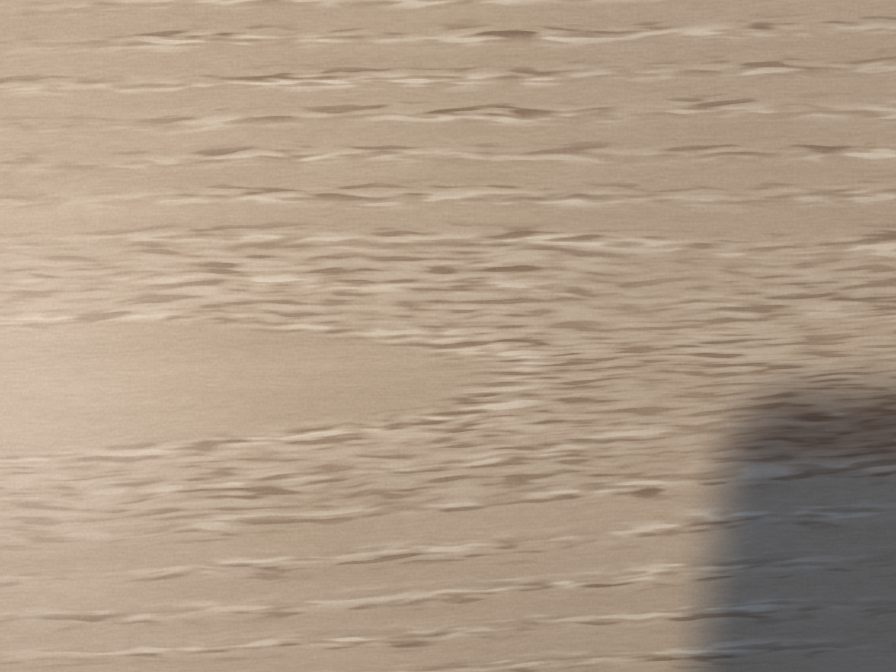
Give the GLSL for this texture, as a WebGL 1 fragment shader.

```glsl
precision highp float;
// Pale wood board with a cathedral grain: growth rings bend round a smooth core,
// and stretched gradient noise gives the light and dark fibres along each ring.
// A warm light fades from the left and a soft grey shadow fills the lower right.

uniform vec2 u_resolution;

// Colours
const vec3 WOOD = vec3(0.705, 0.622, 0.535);
const vec3 PALE_FIBRE = vec3(0.835, 0.775, 0.695);
const vec3 DARK_FIBRE = vec3(0.515, 0.425, 0.350);
const vec3 GLOW = vec3(0.075, 0.080, 0.090);
const vec3 SHADOW_WARM = vec3(0.52, 0.52, 0.56);
const vec3 SHADOW_COOL = vec3(0.54, 0.61, 0.72);

// Sizes, in canvas heights
const float AXIS_HEIGHT = 0.418;
const float AXIS_SLOPE = 0.040;
const float CORE_RADIUS = 0.100;
const float RING_SPACING = 0.058;
const float NOSE_BEND = 0.020;
const vec2 FIBRE_FREQ = vec2(11.0, 105.0);
const vec2 PORE_FREQ = vec2(38.0, 230.0);
const float GRAIN_FREQ = 210.0;
const vec2 SHADOW_CORNER = vec2(1.20, 0.30);

vec2 gradientAt(vec2 cell) {
  vec2 k = vec2(dot(cell, vec2(127.1, 311.7)), dot(cell, vec2(269.5, 183.3)));
  return fract(sin(k) * 43758.545) * 2.0 - 1.0;
}

// Gradient noise, roughly -1 to 1
float noise(vec2 p) {
  vec2 i = floor(p);
  vec2 f = p - i;
  vec2 u = f * f * f * (f * (f * 6.0 - 15.0) + 10.0);
  vec2 e = vec2(0.0, 1.0);
  float low = mix(dot(gradientAt(i), f),
                  dot(gradientAt(i + e.yx), f - e.yx), u.x);
  float high = mix(dot(gradientAt(i + e.xy), f - e.xy),
                   dot(gradientAt(i + e.yy), f - e.yy), u.x);
  return 1.4 * mix(low, high, u.y);
}

float bump(float x, float width) {
  float t = x / width;
  return exp(-t * t);
}

// Ring number: 0 at the rim of the core, one more per growth ring
float ringNumber(vec2 p, float offAxis, float bend) {
  float radius = sqrt(offAxis * offAxis + bend);
  float wobble = 0.22 * noise(p * vec2(2.3, 6.0))
               + 0.14 * noise(p * vec2(8.0, 34.0) + 7.0);
  return (radius - CORE_RADIUS) / RING_SPACING + wobble;
}

vec3 woodColour(vec2 p) {
  float offAxis = p.y - AXIS_HEIGHT - AXIS_SLOPE * p.x;
  float bend = NOSE_BEND * smoothstep(0.10, 1.45, p.x);
  float ring = ringNumber(p, offAxis, bend);
  float phase = fract(ring + 0.4) - 0.4;

  // Fibres run along the rings but stay nearly level at the nose
  float across = offAxis * sqrt(1.0 + bend / (offAxis * offAxis + 0.02));
  across += 0.007 * noise(p * vec2(5.0, 9.0) + 3.0)
          + 0.0025 * noise(p * vec2(17.0, 30.0));
  vec2 along = vec2(p.x, across);
  float fibre = noise(along * FIBRE_FREQ)
              + 0.45 * noise(along * FIBRE_FREQ * vec2(2.3, 1.8) + 19.0);

  // Where fibres gather: at ring edges, and densely outside the core
  float outside = smoothstep(-0.45, -0.05, ring);
  float dense = outside * (1.0 - smoothstep(1.5, 2.4, ring));
  float patches = 0.75 + 0.6 * noise(p * vec2(3.5, 12.0) + 31.0);
  float fade = mix(0.55, 1.0, smoothstep(0.0, 0.4, p.x)) * patches;
  float paleBand = outside * max(bump(phase, 0.17), 0.45 * dense);
  float darkBand = outside * max(0.85 * bump(phase - 0.17, 0.19), 0.75 * dense);
  float pale = paleBand * fade * smoothstep(-0.10, 0.38, fibre);
  float dark = darkBand * fade * smoothstep(0.02, 0.48, -fibre);

  // Plain wood: slow tone drift, fine pores and a light surface grain
  float tone = 0.022 * noise(along * vec2(1.5, 14.0) + 11.0)
             + 0.018 * noise(along * vec2(5.0, 60.0) + 5.0)
             + 0.024 * noise(along * PORE_FREQ)
             + 0.022 * noise(p * GRAIN_FREQ);
  vec3 colour = WOOD + tone;
  colour = mix(colour, DARK_FIBRE + tone, clamp(dark, 0.0, 0.9));
  return mix(colour, PALE_FIBRE + tone, clamp(pale, 0.0, 0.9));
}

vec3 lightWood(vec3 colour, vec2 p) {
  colour *= mix(1.04, 0.93, smoothstep(0.0, 1.3, p.x));
  colour *= mix(0.96, 1.02, smoothstep(0.0, 0.5, p.y));
  float glow = bump(p.x, 0.30) * bump(p.y - 0.40, 0.38);
  return colour + GLOW * glow;
}

// Shadow with a rounded corner and a soft edge; 1 is full shade
float shadowAmount(vec2 p) {
  float slant = 0.15 * max(SHADOW_CORNER.y - p.y, 0.0);
  vec2 away = vec2(SHADOW_CORNER.x - p.x - slant, p.y - SHADOW_CORNER.y);
  return 1.0 - smoothstep(0.06, 0.18, length(max(away, 0.0)));
}

void main() {
  vec2 p = gl_FragCoord.xy / u_resolution.y;
  vec3 colour = lightWood(woodColour(p), p);
  vec3 shade = mix(SHADOW_COOL, SHADOW_WARM, smoothstep(0.26, 0.37, p.y));
  colour *= mix(vec3(1.0), shade, shadowAmount(p));
  gl_FragColor = vec4(clamp(colour, 0.0, 1.0), 1.0);
}
```
